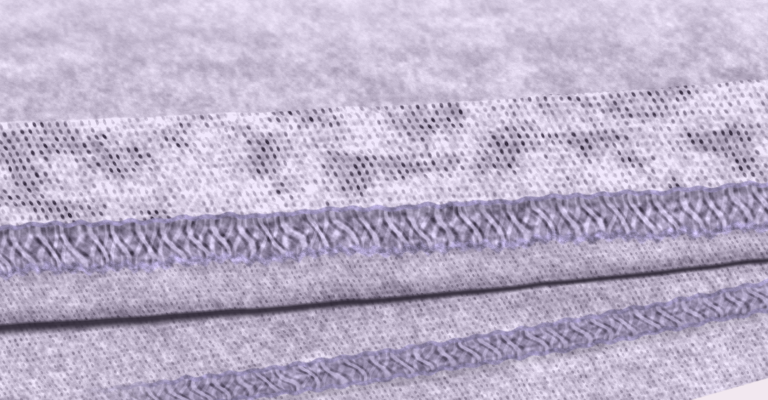
Write a Shadertoy shader that draws this texture.

```glsl
// Folded lavender heather knit with two overlocked seams, drawn as layers from back to front.
// Curved edges split the cloth; value noise gives the heather, staggered cells give the
// knit, and sheared periodic curves give the seam threads.

float hash(vec2 p) {
    vec3 q = fract(p.xyx * vec3(.1031, .1030, .0973));
    q += dot(q, q.yzx + 33.33);
    return fract((q.x + q.y) * q.z);
}

float noise(vec2 p) {
    vec2 i = floor(p), f = fract(p);
    f = f * f * (3. - 2. * f);
    return mix(mix(hash(i), hash(i + vec2(1, 0)), f.x),
               mix(hash(i + vec2(0, 1)), hash(i + vec2(1, 1)), f.x), f.y);
}

float fbm(vec2 p) {
    float sum = 0., amp = .5;
    for (int i = 0; i < 4; i++) {
        sum += amp * noise(p);
        p = p * 2.03 + 17.3;
        amp *= .5;
    }
    return sum / .9375;
}

// Soft cover of the side where d is positive
float cover(float d) {
    float w = 1.2 / iResolution.y;
    return smoothstep(-w, w, d);
}

// Cloth tone to colour, from shadow violet to pale lavender
vec3 dye(float tone) {
    float t = clamp(tone, 0., 1.1);
    return mix(vec3(.22, .185, .26), vec3(.88, .845, .925), t) + vec3(0., -.02, .025) * t * (1.1 - t);
}

// Staggered loops: each cell holds a dark gap that leans down to the right
float knit(vec2 p, vec2 scale) {
    vec2 q = p * scale;
    q += .5 * vec2(noise(q * .3), noise(q * .3 + 40.)) ;
    float row = floor(q.y);
    q.x += .5 * mod(row, 2.);
    vec2 f = fract(q) - .5;
    float gap = 1. - smoothstep(.08, .34, length(vec2(f.x + .35 * f.y, .62 * f.y)));
    return gap * (.3 + .9 * hash(vec2(floor(q.x), row)));
}

// Thread tone over a seam; v runs from 0 at its lower rim to 1 at its upper rim
float stitches(float x, float v, float pitch) {
    float s = x / pitch + .35 * noise(vec2(x * 17., v * 2.));
    float bend = .8 * smoothstep(.1, .9, v);
    float lead = abs(fract(s + bend) - .5);
    float cross = abs(fract(s * 2. - .35 * v + .16 * sin(v * 6.28)) - .5);
    float tone = .52 + .50 * (noise(vec2(x * 70., v * 9.)) - .5);
    tone += .26 * (1. - smoothstep(.08, .30, cross));
    tone -= .30 * smoothstep(.08, .18, lead) * (1. - smoothstep(.2, .32, lead));
    return mix(tone, .90, .75 * (1. - smoothstep(.04, .13, lead)));
}

// Twisted cord around a curve at distance d
float cord(float d, float x, float pitch, float radius) {
    d -= radius * (.4 * sin(x / pitch * 6.28) + .8 * (noise(vec2(x * 30., 8.)) - .5));
    return 1. - smoothstep(radius * .4, radius * 1.2, abs(d));
}

void mainImage(out vec4 fragColor, in vec2 fragCoord) {
    vec2 p = fragCoord / iResolution.xy * vec2(1.92, 1.);
    float x = p.x, y = p.y;
    vec3 thread = vec3(.60, .56, .73);

    // Curves of the folds and seams
    float wobble = .006 * (noise(vec2(x * 14., 3.)) - .5);
    float foldTop = .695 + .030 * x + .0135 * x * x + wobble;
    float seamTop = .432 + .045 * x + .006 * x * x + wobble;
    float seamLow = .314 + .059 * x + 2. * wobble;
    float hem = .187 + .055 * x + .0165 * x * x + wobble * .6;
    float lowSeam = .0925 + .155 * (x - 1.) + .03 * (x - 1.) * (x - 1.);

    // Heather and yarn grain shared by all layers
    float streak = fbm(vec2(x * 9. - y * 2., y * 24. + x * 2.));
    float fine = fbm(vec2(x * 70. + y * 20., y * 80.));
    float speck = noise(vec2(x * 125. + y * 35., y * 125. - x * 15.)) - .5;

    // Back cloth, out of focus
    float focus = 1. - smoothstep(0., .3, y - foldTop);
    float tone = .87 + .32 * (streak - .5) + (.22 + .14 * focus) * (fine - .5);
    tone += .07 * speck * focus;
    tone += .08 * smoothstep(.8, 1., y) - .04 * smoothstep(.07, 0., y - foldTop);
    vec3 col = dye(tone);

    // Turned-up band with coarse knit
    float drop = foldTop - y;
    float heather = fbm(vec2(x * 10. + y * 4., y * 17.));
    tone = .99 + .26 * (streak - .5) + .40 * (fine - .5) + .22 * speck;
    float loops = knit(vec2(x, y - .05 * x), vec2(50., 56.));
    tone -= loops * (.28 + .42 * smoothstep(.4, .7, heather));
    tone -= .22 * smoothstep(.45, .75, heather);
    tone += .05 * smoothstep(.04, 0., drop);
    col = mix(col, dye(tone), cover(drop));

    // Finer cloth between the seam and the hem
    float roll = y - hem;
    tone = .83 + .24 * (streak - .5) + .36 * (fine - .5) + .20 * speck;
    tone -= .20 * knit(vec2(x, roll), vec2(75., 85.));
    tone -= .28 * smoothstep(.055, 0., roll) + .10 * smoothstep(.035, 0., seamLow - y);
    col = mix(col, dye(tone), cover(seamLow - y));

    // Upper seam: threads, wavy top cord and fuzzy lower cord
    float v = (y - seamLow) / (seamTop - seamLow);
    float inside = cover(y - seamLow) * cover(seamTop - y);
    float weave = stitches(x, v, .062) + .45 * (fine - .5) + .25 * speck;
    col = mix(col, mix(dye(weave + .06), thread * (.5 + .78 * weave), .35), inside);
    col *= 1. - .14 * smoothstep(.018, .004, abs(y - seamTop + .014));
    float yarn = .96 + .6 * (fine - .5) + .25 * speck;
    col = mix(col, thread * yarn, .85 * cord(y - seamTop, x, .062, .007));
    float fuzz = cord(y - seamLow - .005, x + .04 * streak, .041, .013);
    col = mix(col, thread * (yarn + .5 * (fine - .45)), .65 * fuzz);

    // Lower cloth, shaded beneath the hem
    float below = hem - y;
    tone = .88 + .30 * (streak - .5) + .40 * (fine - .5) + .22 * speck;
    tone -= .22 * knit(vec2(x, y - .15 * x), vec2(70., 80.));
    tone -= .20 * exp(-below * 22.);
    vec3 under = dye(tone);

    // Lower seam with its two cords, softer toward the left
    float halfWidth = .034, side = y - lowSeam;
    float shown = smoothstep(.15, .5, x);
    weave = stitches(x, side / halfWidth * .5 + .5, .056) + .4 * (fine - .5) + .2 * speck;
    vec3 seam = mix(dye(weave), thread * (.62 + .5 * weave), .5);
    under = mix(under, seam, shown * .9 * cover(halfWidth - abs(side)));
    under *= 1. - .12 * shown * smoothstep(.025, 0., abs(side + halfWidth + .008));
    float rim = cord(abs(side) - halfWidth, x, .056, .007);
    under = mix(under, thread * (yarn - .03), .8 * shown * rim);

    // Pale table at the lower right corner
    float table = .055 + .285 * (x - 1.92) - y;
    under = mix(under, vec3(.95, .91, .94), cover(table));
    col = mix(col, under, cover(below));

    // Dark gap under the hem, wider at the left
    float gapWidth = mix(.019, .009, smoothstep(0., 1.5, x));
    float gap = smoothstep(-.007, .003, below) * (1. - smoothstep(gapWidth * .4, gapWidth * 1.7, below));
    col = mix(col, vec3(.17, .145, .20), .88 * gap);

    fragColor = vec4(clamp(col, 0., 1.), 1.);
}
```
